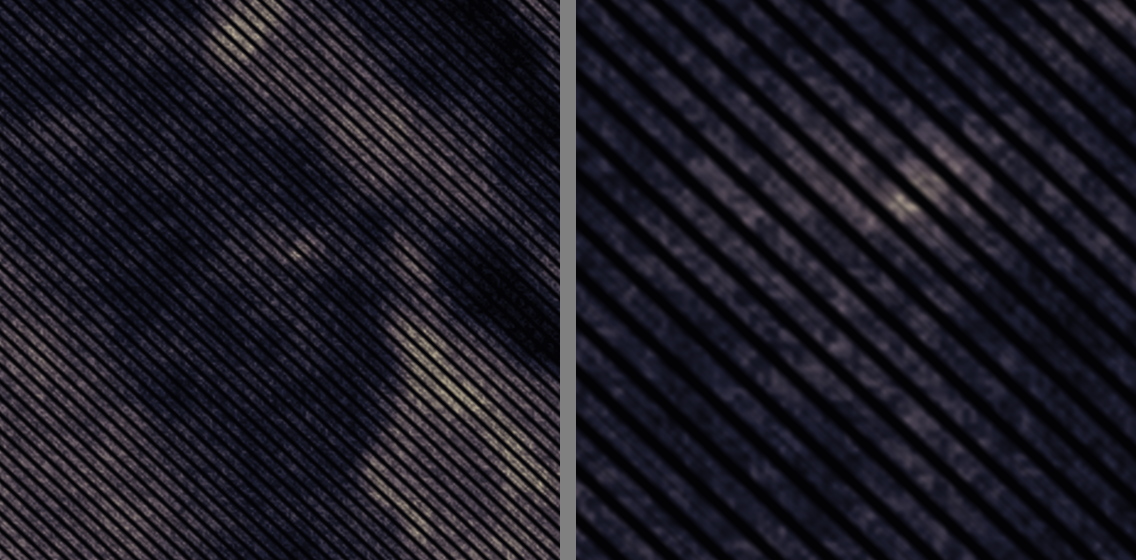
Left, the full canvas; right, a detail of the centre.
Give the GLSL for this pattern, as a WebGL 1 fragment shader.

```glsl
precision highp float;
// Fine diagonal hatching over a dim, blotchy field of navy, mauve and cream.
// A tone field built from warped soft ellipses picks a colour from a ramp;
// periodic near-black gaps then cut it into stripes, with grain as wear.

uniform vec2 u_resolution;

const vec2 STRIPE_COUNT = vec2(32.0, 34.0);  // repeats across and down
const float STRIPE_PHASE = 0.15;
const float BAND_INNER = 0.42;               // where a band starts to fade
const float BAND_OUTER = 0.84;               // where the gap is fully dark
const float SEAM_DEPTH = 0.30;               // faint line inside each band
const float GRAIN_SCALE = 120.0;
const float GRAIN_AMOUNT = 0.26;
const float WARP_AMOUNT = 0.10;
const float BLOTCH_AMOUNT = 1.25;

const vec3 GAP = vec3(0.010, 0.010, 0.022);
const vec3 BLACK = vec3(0.018, 0.018, 0.035);
const vec3 NAVY = vec3(0.105, 0.108, 0.178);
const vec3 MAUVE = vec3(0.345, 0.298, 0.338);
const vec3 CREAM = vec3(0.590, 0.550, 0.480);

float hash(vec2 p) {
  vec3 q = fract(vec3(p.xyx) * 0.1031);
  q += dot(q, q.yzx + 33.33);
  return fract((q.x + q.y) * q.z);
}

float noise(vec2 p) {
  vec2 i = floor(p), f = fract(p);
  f = f * f * (3.0 - 2.0 * f);
  return mix(mix(hash(i), hash(i + vec2(1.0, 0.0)), f.x),
             mix(hash(i + vec2(0.0, 1.0)), hash(i + 1.0), f.x), f.y);
}

float fbm(vec2 p) {
  float sum = 0.0, amp = 0.5;
  for (int i = 0; i < 4; i++) {
    sum += amp * noise(p);
    p = p * 2.03 + 17.1;
    amp *= 0.5;
  }
  return sum;
}

// Soft tilted ellipse: 1 in the core, 0 outside.
float blob(vec2 p, vec2 center, vec2 radius, float angle, float softness) {
  float c = cos(angle), s = sin(angle);
  vec2 d = p - center;
  d = vec2(c * d.x + s * d.y, c * d.y - s * d.x) / radius;
  return 1.0 - smoothstep(1.0 - softness, 1.0 + softness, length(d));
}

// Brightness: 0 black, 1 navy, 2 mauve, 3 cream.
float toneField(vec2 uv) {
  vec2 warp = vec2(fbm(uv * 7.0), fbm(uv * 7.0 + 41.0)) - 0.47;
  vec2 p = uv + WARP_AMOUNT * warp;
  float tone = 0.98;

  // Mauve areas: lower left, upper diagonal, lower right, top right corner.
  tone += 0.92 * blob(p, vec2(0.02, 0.22), vec2(0.50, 0.23), -0.98, 0.50);
  tone += 0.92 * blob(p, vec2(0.59, 0.85), vec2(0.34, 0.10), -0.85, 0.50);
  tone += 1.05 * blob(p, vec2(0.88, 0.14), vec2(0.34, 0.19), -0.75, 0.35);
  tone += 0.75 * blob(p, vec2(1.00, 0.93), vec2(0.13, 0.05), -0.80, 0.60);
  tone += 0.60 * blob(p, vec2(0.90, 0.62), vec2(0.25, 0.05), -0.80, 0.70);
  tone += 0.45 * blob(p, vec2(0.48, 0.52), vec2(0.17, 0.05), 0.65, 0.80);
  tone += 0.30 * blob(p, vec2(0.12, 0.73), vec2(0.12, 0.06), 0.60, 0.90);

  // Cream highlights.
  tone += 0.80 * blob(p, vec2(0.44, 0.95), vec2(0.08, 0.045), 0.90, 0.60);
  tone += 0.90 * blob(p, vec2(0.76, 0.33), vec2(0.10, 0.050), -0.90, 0.50);
  tone += 0.65 * blob(p, vec2(0.90, 0.21), vec2(0.12, 0.025), -0.78, 0.70);
  tone += 0.95 * blob(p, vec2(0.75, 0.50), vec2(0.08, 0.025), -1.25, 0.70);
  tone += 0.60 * blob(p, vec2(0.68, 0.15), vec2(0.10, 0.025), -0.95, 0.70);
  tone += 0.65 * blob(p, vec2(0.54, 0.57), vec2(0.045, 0.010), 1.00, 0.80);

  // Navy hollow with a crisp right edge, and black shadows at the right.
  float hollow = blob(p, vec2(0.51, 0.33), vec2(0.21, 0.20), 0.50, 0.14);
  tone = mix(tone, min(tone, 1.0), hollow);
  tone -= 0.75 * blob(p, vec2(0.90, 0.88), vec2(0.19, 0.07), -0.85, 0.65);
  tone -= 0.75 * blob(p, vec2(0.94, 0.45), vec2(0.20, 0.07), -0.80, 0.65);

  return tone + BLOTCH_AMOUNT * (fbm(uv * 13.0 + 5.0) - 0.47);
}

vec3 ramp(float tone) {
  vec3 col = mix(BLACK, NAVY, clamp(tone, 0.0, 1.0));
  col = mix(col, MAUVE, clamp(tone - 1.0, 0.0, 1.0));
  return mix(col, CREAM, clamp(tone - 2.0, 0.0, 1.0));
}

void main() {
  vec2 uv = gl_FragCoord.xy / u_resolution;

  // Colour under the hatching, roughened by grain.
  float grain = noise(uv * GRAIN_SCALE) + noise(uv * GRAIN_SCALE * 1.9) - 1.0;
  vec3 col = ramp(toneField(uv) + 0.45 * grain);
  col *= 1.0 + GRAIN_AMOUNT * grain;

  // Stripe profile: 0 at the middle of a band, 1 at the middle of a gap.
  float phase = dot(uv, STRIPE_COUNT) + STRIPE_PHASE;
  float d = abs(fract(phase) - 0.5) * 2.0;
  float aa = length(STRIPE_COUNT / u_resolution);
  float band = 1.0 - smoothstep(BAND_INNER - aa, BAND_OUTER + aa, d);
  float seam = 1.0 - smoothstep(0.0, 0.20 + aa, d);
  col *= 1.0 - SEAM_DEPTH * seam * noise(uv * 30.0);

  gl_FragColor = vec4(mix(GAP, col, band), 1.0);
}
```
